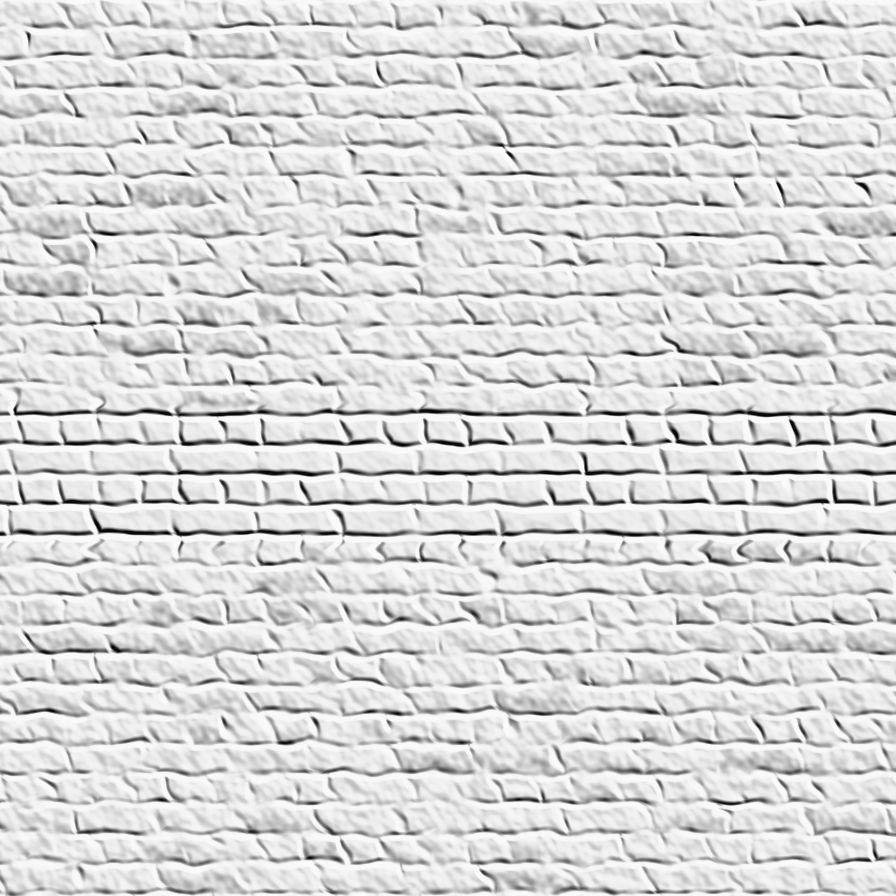
Reproduce this texture map procedurally as a WebGL 1 fragment shader.

```glsl
precision highp float;

uniform vec2 u_resolution;

const float ROWS = 30.0;
const float ROW_SHIFT = 0.08;
const float STRETCHERS = 11.0;
const float HEADERS = 22.0;

float hash(vec2 p) {
  vec3 q = fract(vec3(p.xyx) * 0.1031);
  q += dot(q, q.yzx + 33.33);
  return fract((q.x + q.y) * q.z);
}

vec2 gradientAt(vec2 cell) {
  float angle = 6.2832 * hash(cell);
  return vec2(cos(angle), sin(angle));
}

float gradientNoise(vec2 p) {
  vec2 i = floor(p);
  vec2 f = p - i;
  vec2 u = f * f * f * (f * (f * 6.0 - 15.0) + 10.0);
  vec2 e = vec2(1.0, 0.0);
  float a = dot(gradientAt(i), f);
  float b = dot(gradientAt(i + e.xy), f - e.xy);
  float c = dot(gradientAt(i + e.yx), f - e.yx);
  float d = dot(gradientAt(i + e.xx), f - e.xx);
  return mix(mix(a, b, u.x), mix(c, d, u.x), u.y);
}

// 1 inside the crisp courses across the middle, 0 in the worn wall
float crispBand(float y) {
  return smoothstep(0.384, 0.398, y) * (1.0 - smoothstep(0.542, 0.552, y));
}

vec2 warp(vec2 p, float wear) {
  vec2 bend = vec2(gradientNoise(p * 38.0 + 5.0), gradientNoise(p * vec2(30.0, 36.0) + 71.0));
  return p + bend * vec2(0.014, 0.008) * mix(0.6, 1.0, wear);
}

// xy: position within the brick, z: bricks in this course, w: brick seed
vec4 brickAt(vec2 p, float wear) {
  float y = p.y * ROWS - ROW_SHIFT;
  float row = floor(y);
  float isHeader = mod(row, 2.0);
  float count = mix(STRETCHERS, HEADERS, isHeader);
  float shift = mix(0.12, 0.43, isHeader) + 0.6 * (hash(vec2(row, 5.0)) - 0.5) * wear;
  float slant = (fract(y) - 0.5) * mix(0.008, 0.018, wear);
  float x = (p.x + slant) * count - shift;
  return vec4(fract(x), fract(y), count, hash(vec2(floor(x) + 17.0, row + 41.0)));
}

// Distances to the nearest upright and level joints, in course heights
vec2 jointDistances(vec4 brick) {
  return (0.5 - abs(brick.xy - 0.5)) * vec2(ROWS / brick.z, 1.0);
}

float jointDepth(vec2 p, float wear) {
  float patches = gradientNoise(p * vec2(13.0, 31.0) + 19.0);
  float chips = gradientNoise(p * vec2(42.0, 55.0) + 7.0);
  float worn = 0.42 + 0.8 * patches + 0.85 * chips;
  float crisp = 0.95 + 0.6 * patches + 0.8 * chips;
  return clamp(mix(crisp, worn, wear), 0.05, 1.3);
}

// Uneven stone with streaks falling to the right
float grain(vec2 p) {
  vec2 q = vec2(p.x + p.y, p.y - p.x) * 0.707;
  float coarse = gradientNoise(q * vec2(58.0, 42.0) + 3.0);
  float fine = gradientNoise(q * vec2(128.0, 84.0) + 29.0);
  return 0.25 * coarse + 0.15 * fine;
}

float wallHeight(vec2 p, float wear) {
  vec2 d = jointDistances(brickAt(warp(p, wear), wear));
  vec2 groove = 1.0 - smoothstep(vec2(0.0), vec2(0.2, 0.18), d);
  float broken = clamp(0.7 + 1.5 * gradientNoise(p * vec2(24.0, 28.0) + 47.0), 0.1, 1.0);
  float cut = max(groove.x * broken, groove.y);
  return grain(p) * mix(0.5, 1.0, wear) - cut * jointDepth(p, wear);
}

// Broad grey stain on the lower part of a few bricks
float stain(vec2 p, float wear) {
  vec4 brick = brickAt(warp(p, wear), wear);
  vec2 d = jointDistances(brick);
  float inside = smoothstep(0.03, 0.22, min(d.x, d.y));
  float lower = 1.0 - smoothstep(0.25, 0.95, brick.y);
  float mottled = 0.8 + 1.2 * gradientNoise(p * 90.0 + 13.0);
  return pow(brick.w, 5.0) * inside * lower * mottled * wear;
}

void main() {
  vec2 p = gl_FragCoord.xy / u_resolution;
  float wear = 1.0 - crispBand(p.y);

  // Emboss with light from the upper right
  vec2 halfStep = vec2(-0.0014, -0.0022);
  float rise = wallHeight(p + halfStep, wear) - wallHeight(p - halfStep, wear);
  float shade = 0.915 + 0.9 * rise - 0.26 * stain(p, wear);

  // Soft limit on the lit edges
  float lit = max(shade - 0.92, 0.0);
  shade = min(shade, 0.92) + 0.06 * (1.0 - exp(-lit * 9.0));
  gl_FragColor = vec4(vec3(clamp(shade, 0.03, 1.0)), 1.0);
}
```
